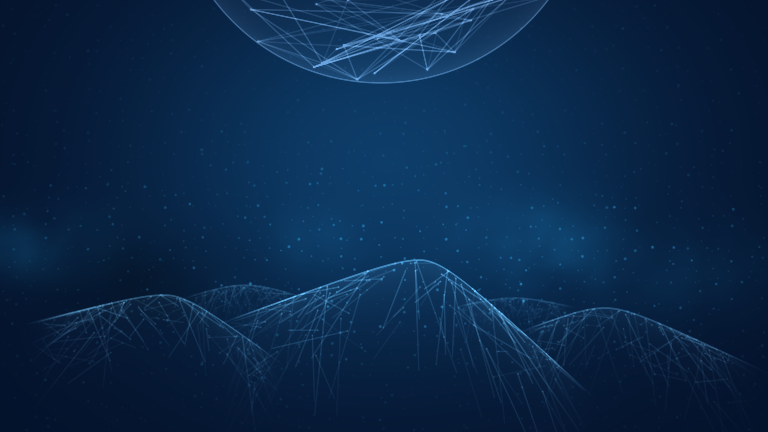
Write a Shadertoy shader that draws this background.

```glsl
// Night-blue sky with wireframe hills, drifting dust and a wire globe above.
#define GLOBE_CENTER vec2(0.882, 1.293)
#define GLOBE_RADIUS 0.485
#define GLOBE_NODES 30.0
#define GLOBE_LINKS 95
#define HILL_LINKS 95
#define LINE_WIDTH 0.0006
#define CREST_ROUND 0.07
#define NIGHT vec3(0.016, 0.070, 0.168)
#define SKY_GLOW vec3(0.036, 0.168, 0.242)
#define WIRE vec3(0.40, 0.64, 0.75)
#define TEAL vec3(0.04, 0.20, 0.26)

float hash(float n) { return fract(sin(n * 127.1 + 3.7) * 43758.5); }

float hash2(vec2 c) { return fract(sin(dot(c, vec2(127.1, 311.7))) * 43758.5); }

float segmentDistance(vec2 p, vec2 a, vec2 b) {
    vec2 ab = b - a;
    float t = clamp(dot(p - a, ab) / max(dot(ab, ab), 1e-5), 0.0, 1.0);
    return length(p - a - ab * t);
}

float stroke(float d, float px) {
    return 1.0 - smoothstep(LINE_WIDTH, LINE_WIDTH + px, d);
}

// Layered sines, roughly in -1..1
float mist(vec2 p) {
    float sum = 0.0, amp = 0.5;
    for (int i = 0; i < 4; i++) {
        p = mat2(0.8, 0.6, -0.6, 0.8) * p * 1.8 + 1.7;
        sum += amp * sin(p.x + 1.3 * sin(p.y)) * cos(p.y * 0.9);
        amp *= 0.6;
    }
    return sum;
}

float blob(vec2 p, vec2 center, vec2 size) {
    vec2 q = (p - center) / size;
    return exp(-dot(q, q));
}

// One dust speck per cell
float dust(vec2 p, float cells, float px) {
    vec2 id = floor(p * cells);
    float rnd = hash2(id);
    vec2 spot = 0.2 + 0.6 * vec2(hash2(id + 17.3), hash2(id + 41.9));
    float d = length(fract(p * cells) - spot) / cells;
    float size = 0.0008 + 0.0022 * rnd * rnd * rnd;
    float lit = step(0.45, hash2(id + 73.1)) * (0.2 + 0.8 * rnd * rnd);
    return lit * (1.0 - smoothstep(size * 0.4, size + px, d));
}

vec2 globeNode(float k) {
    float angle = -1.571 + (hash(k) - 0.5) * 2.1;
    float radius = GLOBE_RADIUS * mix(0.55, 1.0, sqrt(hash(k + 50.3)));
    return GLOBE_CENTER + radius * vec2(cos(angle), sin(angle));
}

float globe(vec2 p, float px) {
    float inside = GLOBE_RADIUS - length(p - GLOBE_CENTER);
    if (inside < -0.02) return 0.0;
    float light = 0.45 * stroke(abs(inside), px);
    light += smoothstep(-px, px, inside) * (0.05 + 0.14 * exp(-max(inside, 0.0) / 0.03));
    for (int i = 0; i < GLOBE_LINKS; i++) {
        float k = float(i);
        vec2 a = globeNode(mod(k, GLOBE_NODES));
        vec2 b = globeNode(floor(hash(k + 9.1) * GLOBE_NODES));
        light += (0.10 + 0.22 * hash(k + 5.5)) * stroke(segmentDistance(p, a, b), px);
        light += 0.16 * exp(-dot(p - a, p - a) / 9e-6);
    }
    return min(light, 1.0);
}

float ridge(float x, vec2 peak, vec2 slope) {
    float d = x - peak.x;
    float fall = sqrt(d * d + CREST_ROUND * CREST_ROUND) - CREST_ROUND;
    return peak.y - fall * (d < 0.0 ? slope.x : slope.y);
}

// Links fan out from the crest; slope and span hold (left, right)
float hill(vec2 p, vec2 peak, vec2 slope, vec2 span, float seed, float px) {
    float depth = ridge(p.x, peak, slope) - p.y;
    float side = abs(p.x - peak.x) / (p.x < peak.x ? span.x : span.y);
    if (side > 1.15 || depth < -0.02) return 0.0;
    float width = span.x + span.y, reach = 0.2 * width;
    float light = 0.55 * stroke(abs(depth) * 0.85, px);
    light += 0.13 * smoothstep(-px, px, depth) * exp(-max(depth, 0.0) / (0.5 * reach));
    for (int i = 0; i < HILL_LINKS; i++) {
        float k = float(i) + seed;
        vec2 a, b;
        a.x = peak.x + 0.85 * mix(-span.x, span.y, hash(k));
        b.x = a.x + (a.x - peak.x) * 0.6 * hash(k + 11.7) + (hash(k + 23.3) - 0.5) * 0.3 * width;
        b.x = clamp(b.x, peak.x - span.x, peak.x + span.y);
        a.y = ridge(a.x, peak, slope) - reach * 1.2 * pow(hash(k + 37.9), 2.5);
        b.y = ridge(b.x, peak, slope) - reach * 1.9 * pow(hash(k + 53.1), 2.0);
        light += (0.08 + 0.26 * hash(k + 67.7)) * stroke(segmentDistance(p, a, b), px);
        light += 0.35 * exp(-dot(p - a, p - a) / 5e-6);
    }
    float fade = exp(-max(depth, 0.0) / (1.2 * reach));
    return min(light, 1.1) * fade * (1.0 - smoothstep(0.6, 1.1, side));
}

void mainImage(out vec4 fragColor, in vec2 fragCoord) {
    vec2 p = fragCoord / iResolution.y;
    float px = 1.0 / iResolution.y;

    // Sky and clouds
    float n = mist(p * 5.0);
    vec3 color = NIGHT + SKY_GLOW * blob(p, vec2(0.9, 0.63), vec2(0.60, 0.47));
    color *= 1.0 - 0.2 * blob(p, vec2(0.35, 0.36), vec2(0.25, 0.10)) * (1.0 + n);
    float cloud = 0.55 * blob(p, vec2(0.06, 0.43), vec2(0.17, 0.08));
    cloud += 0.62 * blob(p, vec2(1.26, 0.42), vec2(0.17, 0.11));
    cloud += 0.28 * blob(p, vec2(0.72, 0.44), vec2(0.10, 0.07));
    cloud += 0.30 * blob(p, vec2(1.60, 0.37), vec2(0.18, 0.11));
    color += TEAL * cloud * max(0.75 + 0.7 * n, 0.0);

    // Dust, densest above the hills
    float specks = dust(p, 22.0, px) + 0.7 * dust(p + 3.1, 41.0, px);
    float band = 0.15 + 0.85 * blob(p, vec2(0.95, 0.40), vec2(0.85, 0.20));
    color += vec3(0.12, 0.34, 0.42) * specks * band;

    // Hills from back to front, then the globe
    float wires = 0.30 * hill(p, vec2(0.567, 0.340), vec2(0.35), vec2(0.14), 400.0, px);
    wires += 0.25 * hill(p, vec2(1.190, 0.310), vec2(0.25), vec2(0.14), 500.0, px);
    wires += 0.70 * hill(p, vec2(0.382, 0.317), vec2(0.26, 0.76), vec2(0.31, 0.26), 200.0, px);
    wires += 0.60 * hill(p, vec2(1.400, 0.287), vec2(0.40, 0.48), vec2(0.19, 0.35), 300.0, px);
    wires += hill(p, vec2(0.972, 0.398), vec2(0.37, 0.94), vec2(0.45, 0.38), 100.0, px);
    color += WIRE * wires * 0.85;
    color += vec3(0.46, 0.56, 0.66) * globe(p, px) * 0.8;

    fragColor = vec4(color, 1.0);
}
```
